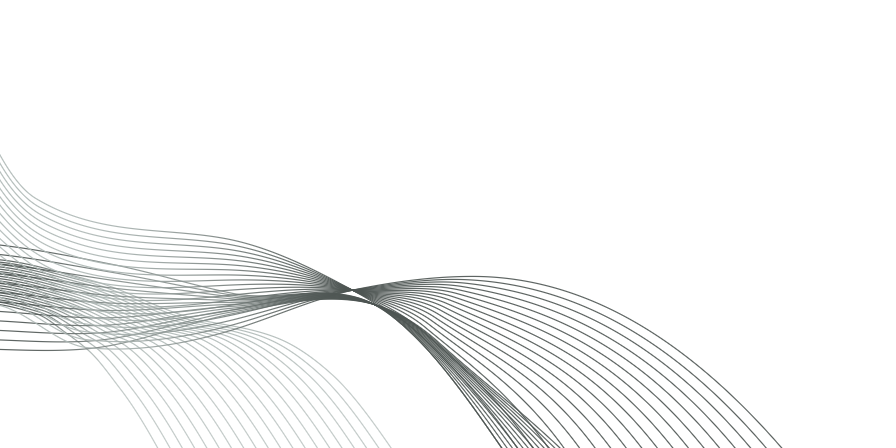
Write a Shadertoy shader that draws this background.

```glsl
const vec3 PAPER = vec3(1.0);
const vec3 DARK_INK = vec3(0.30, 0.33, 0.32);
const vec3 PALE_INK = vec3(0.68, 0.72, 0.71);
const float LINE_WIDTH = 0.0027;
const float INK_OPACITY = 0.9;
const int KNOTS = 6;

// Knots hold x, y and slope; each ribbon spans two edge curves.
const vec3 WAVE_TOP[KNOTS] = vec3[KNOTS](
    vec3(0.0, 0.654, -1.8), vec3(0.08, 0.557, -0.6), vec3(0.50, 0.468, -0.18),
    vec3(0.80, 0.345, -0.55), vec3(0.93, 0.245, -1.0), vec3(1.12, 0.0, -1.45));
const vec3 WAVE_LOW[KNOTS] = vec3[KNOTS](
    vec3(0.0, 0.318, -0.25), vec3(0.195, 0.224, -0.1), vec3(0.50, 0.258, 0.28),
    vec3(0.80, 0.355, 0.2), vec3(1.055, 0.383, 0.0), vec3(1.745, 0.0, -1.15));

const vec3 SPINE_TOP[KNOTS] = vec3[KNOTS](
    vec3(0.0, 0.453, -0.12), vec3(0.25, 0.41, -0.2), vec3(0.52, 0.345, -0.2),
    vec3(0.80, 0.335, -0.3), vec3(0.93, 0.245, -1.0), vec3(1.12, 0.0, -1.45));
const vec3 SPINE_LOW[KNOTS] = vec3[KNOTS](
    vec3(0.0, 0.22, -0.03), vec3(0.20, 0.222, 0.1), vec3(0.52, 0.30, 0.2),
    vec3(0.80, 0.328, -0.15), vec3(0.98, 0.235, -0.9), vec3(1.25, 0.0, -0.95));

const vec3 VEIL_TOP[KNOTS] = vec3[KNOTS](
    vec3(0.0, 0.42, -0.1), vec3(0.20, 0.375, -0.25), vec3(0.45, 0.285, -0.2),
    vec3(0.62, 0.245, -0.4), vec3(0.74, 0.165, -0.9), vec3(0.873, 0.0, -1.45));
const vec3 VEIL_LOW[KNOTS] = vec3[KNOTS](
    vec3(0.0, 0.32, -0.15), vec3(0.08, 0.30, -0.3), vec3(0.15, 0.255, -0.7),
    vec3(0.195, 0.22, -0.85), vec3(0.27, 0.13, -1.3), vec3(0.352, 0.0, -1.8));

// Cubic Hermite piece: returns height and slope, straight beyond its ends.
vec2 hermite(vec3 a, vec3 b, float x) {
    float span = b.x - a.x;
    float t = clamp((x - a.x) / span, 0.0, 1.0);
    float rise = b.y - a.y;
    float c2 = 3.0 * rise - span * (2.0 * a.z + b.z);
    float c3 = span * (a.z + b.z) - 2.0 * rise;
    float y = a.y + t * (span * a.z + t * (c2 + t * c3));
    float slope = a.z + t * (2.0 * c2 + 3.0 * t * c3) / span;
    return vec2(y + slope * (x - mix(a.x, b.x, t)), slope);
}

// Distance from p to the line lying a given share of the way between edges.
float lineDistance(vec2 p, vec3 top[KNOTS], vec3 low[KNOTS], float share) {
    vec3 a = mix(top[0], low[0], share);
    vec3 b = mix(top[1], low[1], share);
    for (int k = 2; k < KNOTS; k++) {
        if (p.x < b.x) break;
        a = b;
        b = mix(top[k], low[k], share);
    }
    vec2 curve = hermite(a, b, p.x);
    return abs(p.y - curve.x) / sqrt(1.0 + curve.y * curve.y);
}

// Lays a ribbon of evenly blended lines over the colour.
vec3 drawRibbon(vec3 color, vec2 p, float pixel, vec3 top[KNOTS],
                vec3 low[KNOTS], int count, vec3 ink) {
    for (int i = 0; i < count; i++) {
        float d = lineDistance(p, top, low, float(i) / float(count - 1));
        float cover = clamp(0.5 + (0.5 * LINE_WIDTH - d) / pixel, 0.0, 1.0);
        color = mix(color, ink, INK_OPACITY * cover);
    }
    return color;
}

void mainImage(out vec4 fragColor, in vec2 fragCoord) {
    float pixel = 1.0 / iResolution.y;
    vec2 p = fragCoord * pixel;

    // Inks shift in tone from left to right.
    vec3 veilInk = mix(DARK_INK, PALE_INK, smoothstep(0.0, 0.25, p.x));
    veilInk = mix(veilInk, PAPER, 0.2 * smoothstep(0.3, 0.1, p.y));
    vec3 waveInk = mix(PALE_INK, DARK_INK, smoothstep(0.15, 0.8, p.x));
    float middle = smoothstep(0.05, 0.3, p.x) * smoothstep(0.75, 0.45, p.x);
    vec3 spineInk = mix(DARK_INK, PALE_INK, 0.6 * middle);

    vec3 color = PAPER;
    color = drawRibbon(color, p, pixel, VEIL_TOP, VEIL_LOW, 20, veilInk);
    color = drawRibbon(color, p, pixel, SPINE_TOP, SPINE_LOW, 12, spineInk);
    color = drawRibbon(color, p, pixel, WAVE_TOP, WAVE_LOW, 19, waveInk);
    fragColor = vec4(color, 1.0);
}
```
